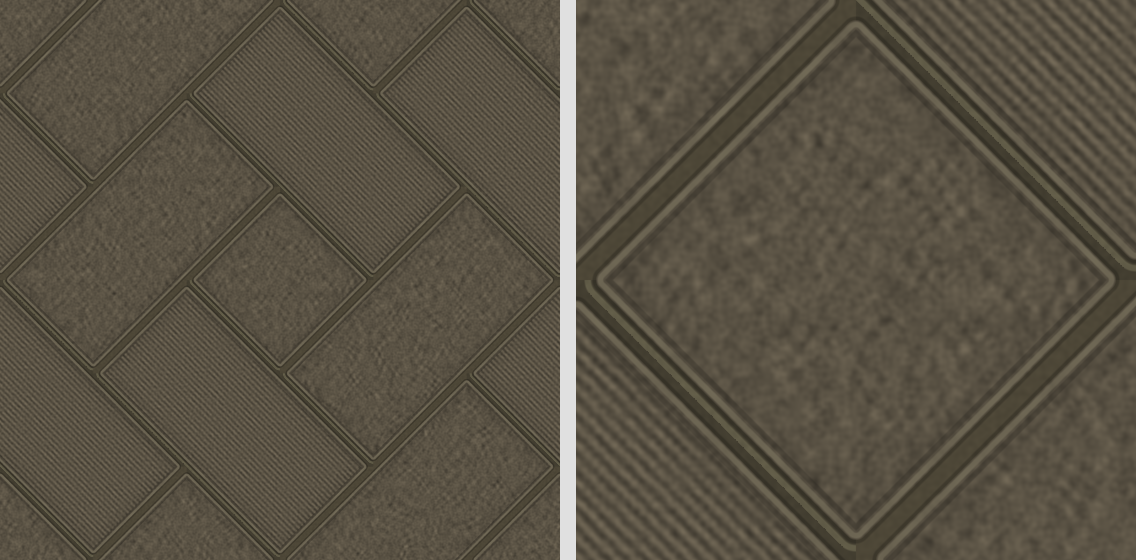
Left: the whole. Right: its middle third, enlarged.
This pattern is drawn by a Shadertoy shader. Its source:

```glsl
// Pinwheel paving laid on the diagonal: ribbed and pebbled 2x1 slabs around single squares.
// The canvas is turned onto a 45 degree grid with a 3x3 cell period; each cell finds its
// slab, a rounded box distance gives grooves and rims, and gradient noise gives the wear.

vec2 hashGradient(vec2 p) {
    vec3 h = fract(p.xyx * vec3(0.1031, 0.1030, 0.0973));
    h += dot(h, h.yzx + 33.33);
    return 2.0 * fract((h.xx + h.yz) * h.zy) - 1.0;
}

float gradientNoise(vec2 p) {
    vec2 i = floor(p), f = fract(p);
    vec2 u = f * f * f * (f * (f * 6.0 - 15.0) + 10.0);
    float a = dot(hashGradient(i), f);
    float b = dot(hashGradient(i + vec2(1, 0)), f - vec2(1, 0));
    float c = dot(hashGradient(i + vec2(0, 1)), f - vec2(0, 1));
    float d = dot(hashGradient(i + vec2(1, 1)), f - vec2(1, 1));
    return mix(mix(a, b, u.x), mix(c, d, u.x), u.y);
}

float roundedBox(vec2 p, vec2 halfSize, float radius) {
    vec2 q = abs(p) - halfSize + radius;
    return length(max(q, 0.0)) + min(max(q.x, q.y), 0.0) - radius;
}

// Soft line of the given half width, centred where x is zero
float line(float x, float halfWidth, float blur) {
    return 1.0 - smoothstep(halfWidth - blur, halfWidth + blur, abs(x));
}

// Moves p to its slab's centre; reports the slab's half size and whether it is ribbed
void findSlab(vec2 cell, inout vec2 p, out vec2 halfSize, out bool ribbed) {
    vec2 m = mod(cell, 3.0);
    float diagonal = mod(m.x - m.y + 3.0, 3.0);
    float turn = diagonal < 0.5 ? mod(3.0 - m.y, 3.0) : diagonal;
    float side = turn > 1.5 ? -1.0 : turn;   // which way the partner cell lies
    ribbed = m.y > 0.5 && diagonal > 0.5;
    vec2 axis = ribbed ? vec2(1, 0) : vec2(0, 1);
    p -= 0.5 * side * axis;
    halfSize = 0.5 + 0.5 * abs(side) * axis;
}

// Small pale bumps, slightly upright, in rows that waver and fade
float pebbles(vec2 p) {
    vec2 warp = vec2(gradientNoise(p * 2.6), gradientNoise(p * 2.6 + 41.0));
    vec2 q = p * vec2(20.0, 16.0) + 2.6 * warp;
    float bumps = sin(q.x * 3.14159) * sin(q.y * 3.14159);
    float breakup = max(0.0, 0.6 + 2.0 * gradientNoise(p * 7.0 + 7.0));
    float clumps = gradientNoise(p * vec2(13.0, 9.0) + 3.0);
    return 0.13 * bumps * breakup + 0.20 * clumps;
}

// Fine parallel ridges, unevenly worn
float ribs(vec2 p, float across, float pixel) {
    float ridge = sin(across * 6.28318 * 30.0 + 0.4 * gradientNoise(p * 6.0));
    float visible = 1.0 - smoothstep(0.012, 0.03, pixel);
    return visible * ridge * (0.16 + 0.16 * gradientNoise(p * vec2(9.0, 14.0)));
}

void mainImage(out vec4 fragColor, in vec2 fragCoord) {
    // Diagonal grid: x runs down-right, y runs up-right
    vec2 uv = fragCoord / iResolution.xy * 6.0;
    vec2 grid = 0.5 * vec2(uv.x + 6.0 - uv.y, uv.x - 6.0 + uv.y);
    float pixel = 4.243 / min(iResolution.x, iResolution.y);

    vec2 cell = floor(grid + 0.5);
    vec2 p = grid - cell;
    vec2 halfSize;
    bool ribbed;
    findSlab(cell, p, halfSize, ribbed);
    float dist = roundedBox(p, halfSize - 0.029, 0.026);
    float blur = max(0.5 * pixel, 0.003);

    // Slab face, a little darker at its edges, with fine grain
    float relief = ribbed ? ribs(grid, p.y, pixel) : pebbles(uv);
    float inside = 1.0 - smoothstep(-0.040, -0.025, dist);
    float grain = gradientNoise(uv * 38.0);
    float tone = 1.0 + relief * inside + 0.20 * grain;
    tone -= 0.06 * smoothstep(-0.15, -0.02, dist);
    vec3 color = vec3(0.354, 0.324, 0.268) * tone;

    // Shallow channel just within a pale raised rim
    color *= 1.0 - 0.18 * line(dist + 0.030, 0.007, blur);
    float wear = 0.85 + 0.5 * gradientNoise(grid * 9.0);
    color = mix(color, vec3(0.450, 0.422, 0.345), 0.9 * wear * line(dist + 0.010, 0.007, blur));

    // Grooves: plain up-right, dark with a lit olive wall down-right
    vec2 edge = abs(p) - halfSize;
    float downRight = smoothstep(-pixel, pixel, edge.y - edge.x);
    float litWall = downRight * step(p.y, 0.0);
    vec3 groove = mix(vec3(0.302, 0.277, 0.215), vec3(0.262, 0.243, 0.190), downRight);
    groove = mix(groove, vec3(0.400, 0.380, 0.295), 0.85 * litWall * line(dist - 0.022, 0.008, blur));
    groove *= 1.0 - 0.20 * line(dist - 0.005, 0.005, blur);
    groove *= 1.0 + 0.10 * grain;
    color = mix(color, groove, smoothstep(-blur, blur, dist));

    fragColor = vec4(color, 1.0);
}
```
